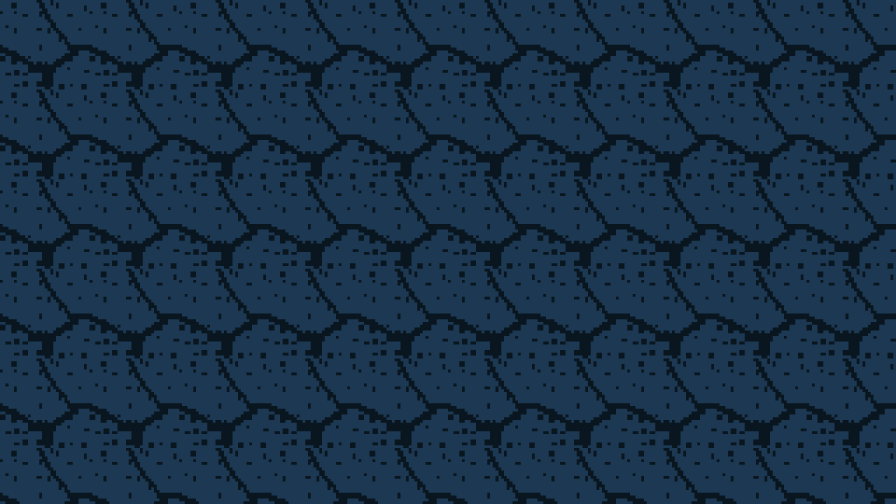
A Shadertoy shader for this pattern:

```glsl
const float TILES_ACROSS = 10.0;
const float TILE = 32.0;            // texels along one tile side
const float SPECK_CELL = 4.0;       // texels along one speck cell
const float DENSE_CHANCE = 0.62;    // speck chance on the crown of a scale
const float SPARSE_CHANCE = 0.32;   // speck chance on its lower part
const float CRACK_HALF_WIDTH = 0.95;
const int SAMPLES = 4;              // antialiasing samples per axis
const vec3 SCALE_BLUE = vec3(0.11, 0.22, 0.32);
const vec3 GROOVE_DARK = vec3(0.035, 0.085, 0.12);

float hash(vec2 p, float seed) {
    return fract(sin(dot(p, vec2(127.1, 311.7)) + seed * 74.7) * 4375.85);
}

// Thick segment that wraps around the tile; negative inside
float stroke(vec2 p, vec2 a, vec2 b, float radius) {
    vec2 middle = 0.5 * (a + b);
    p = mod(p - middle + 0.5 * TILE, TILE) - 0.5 * TILE + middle;
    vec2 along = b - a;
    float t = clamp(dot(p - a, along) / dot(along, along), 0.0, 1.0);
    return length(p - a - along * t) - radius;
}

// Curved crack running down to the crown of the next scale
float crack(vec2 p) {
    float curveX = 14.0 + 0.42 * p.y + 0.016 * p.y * p.y;
    return max(abs(p.x - curveX) - CRACK_HALF_WIDTH, p.y - 17.5);
}

float grooves(vec2 p) {
    float d = crack(p);
    // Arched rim
    d = min(d, stroke(p, vec2(0.0, 17.3), vec2(11.0, 23.0), 1.1));
    d = min(d, stroke(p, vec2(18.0, 24.5), vec2(27.0, 18.5), 1.2));
    d = min(d, stroke(p, vec2(25.0, 17.0), vec2(31.0, 17.0), 1.4));
    // Trough and its notch
    d = min(d, stroke(p, vec2(11.5, 24.5), vec2(18.0, 24.8), 1.8));
    d = min(d, stroke(p, vec2(16.9, 25.0), vec2(17.2, 30.0), 1.8));
    return d;
}

// One blocky speck at a random spot in each cell
bool speck(vec2 texel) {
    vec2 cell = floor(texel / SPECK_CELL);
    vec2 local = texel - cell * SPECK_CELL;
    bool sparse = cell.y > 1.5 && cell.y < 4.5;
    if (hash(cell, 1.0) > (sparse ? SPARSE_CHANCE : DENSE_CHANCE)) return false;
    vec2 corner = floor(3.0 * vec2(hash(cell, 2.0), hash(cell, 3.0)));
    vec2 size = 1.0 + step(vec2(0.65, 0.55), vec2(hash(cell, 4.0), hash(cell, 5.0)));
    return all(greaterThanEqual(local, corner)) && all(lessThan(local, corner + size));
}

float darkness(vec2 p) {
    vec2 texel = mod(floor(p), TILE);
    return grooves(texel + 0.5) < 0.0 || speck(texel) ? 1.0 : 0.0;
}

void mainImage(out vec4 fragColor, in vec2 fragCoord) {
    float texelsPerPixel = TILES_ACROSS * TILE / iResolution.x;
    float dark = 0.0;
    // Average subpixel samples; tiles are measured from the top edge
    for (int j = 0; j < SAMPLES; j++) {
        for (int i = 0; i < SAMPLES; i++) {
            vec2 offset = (vec2(i, j) + 0.5) / float(SAMPLES) - 0.5;
            vec2 pixel = fragCoord + offset;
            dark += darkness(vec2(pixel.x, iResolution.y - pixel.y) * texelsPerPixel);
        }
    }
    dark /= float(SAMPLES * SAMPLES);
    fragColor = vec4(mix(SCALE_BLUE, GROOVE_DARK, dark), 1.0);
}
```
